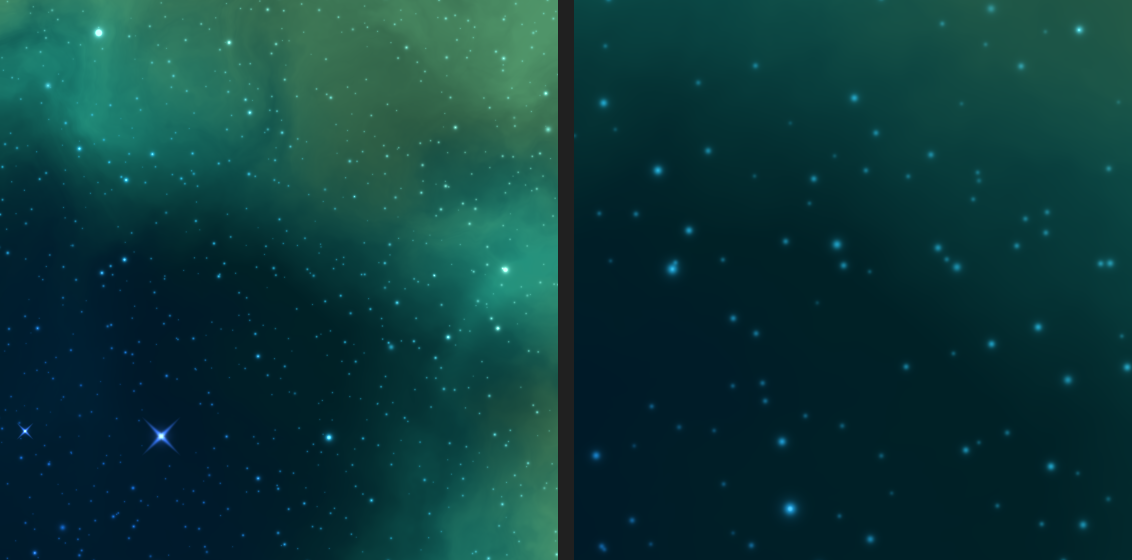
Left, the full canvas; right, a detail of the centre.
This texture is drawn by a WebGL 1 fragment shader. Its source:

```glsl
precision highp float;
// Deep-space nebula: a dark navy core wrapped in teal and green gas, with stars.
// Gas is a sum of soft blobs and an arc, broken up by warped fractal noise;
// stars are jittered points on rotated grids, plus two diagonal sparkles.

uniform vec2 u_resolution;

float hash(vec2 p) {
  return fract(sin(dot(p, vec2(127.1, 311.7))) * 43758.5453);
}

float noise(vec2 p) {
  vec2 i = floor(p), f = fract(p);
  f = f * f * (3.0 - 2.0 * f);
  return mix(mix(hash(i), hash(i + vec2(1.0, 0.0)), f.x),
             mix(hash(i + vec2(0.0, 1.0)), hash(i + 1.0), f.x), f.y);
}

float fbm(vec2 p) {
  float sum = 0.0, amp = 0.5;
  for (int i = 0; i < 6; i++) {
    sum += amp * noise(p);
    p = mat2(0.8, 0.6, -0.6, 0.8) * p * 2.03 + 7.3;
    amp *= 0.5;
  }
  return sum;
}

float blob(vec2 p, vec2 center, float size) {
  vec2 d = (p - center) / size;
  return exp(-dot(d, d));
}

// One random star per grid cell, lit with the given chance
float starLayer(vec2 p, float cells, float angle, float chance, float radius) {
  float c = cos(angle), s = sin(angle);
  vec2 g = mat2(c, s, -s, c) * p * cells + 20.0 * angle;
  vec2 id = floor(g);
  vec2 jitter = vec2(hash(id + 3.1), hash(id + 8.7));
  float dist = length(g - id - 0.2 - 0.6 * jitter) / cells;
  float size = hash(id + 15.3);
  float r = dist / (radius * (0.65 + 0.5 * size * size));
  float glow = exp(-r * r) + 0.22 * exp(-r * r * 0.22);
  return glow * (0.35 + 0.75 * size) * step(hash(id + 21.9), chance);
}

// Four-armed diagonal glint: x is the arms, y the hot centre
vec2 sparkle(vec2 p, float arm) {
  vec2 q = abs(vec2(p.x + p.y, p.x - p.y)) * 0.7071;
  float along = max(q.x, q.y) / arm;
  float across = min(q.x, q.y) / (arm * 0.06 * (1.1 - min(along, 1.0)) + 0.0008);
  float rays = exp(-across * across) * pow(max(1.0 - along, 0.0), 1.2);
  float halo = exp(-dot(p, p) / (arm * arm * 0.09));
  return vec2(rays + 0.3 * halo, exp(-dot(p, p) / (arm * arm * 0.012)));
}

void main() {
  vec2 p = gl_FragCoord.xy / u_resolution;

  // Warped coordinates and cloud texture
  vec2 warp = vec2(fbm(p * 3.0 + 4.0), fbm(p * 3.0 + 31.0)) - 0.48;
  vec2 w = p + 0.22 * warp;
  float cloud = fbm(w * 4.0 + 1.5 * warp + 12.0);
  float reach = length(w - vec2(0.1, 0.15));

  // Gas density
  float gas = 0.05 + 0.62 * smoothstep(0.38, 0.95, reach);
  gas += 0.42 * blob(w, vec2(0.1, 0.88), 0.25);
  gas += 0.24 * blob(w, vec2(1.02, 0.6), 0.2);
  gas += 0.38 * blob(w, vec2(1.0, 0.0), 0.2);
  gas += 0.2 * blob(w, vec2(1.0, 1.0), 0.2);
  gas += 0.13 * blob(w, vec2(0.1, 0.32), 0.17);
  gas -= 0.22 * blob(w, vec2(0.55, 0.47), 0.28);
  gas -= 0.36 * blob(w, vec2(0.92, 0.24), 0.14);
  gas -= 0.3 * blob(w, vec2(0.78, 0.81), 0.17);

  // Bright curved filament on the right
  vec2 a = p + 0.07 * warp - vec2(1.05, 0.3);
  float ridge = (length(a) - 0.245) / 0.03;
  gas += 0.2 * exp(-ridge * ridge) * blob(p, vec2(0.89, 0.47), 0.15);
  gas = clamp(gas * (0.4 + 1.25 * cloud), 0.0, 1.0);

  // Hue runs from blue through teal to green away from the lower left
  float hue = reach + 0.3 * (cloud - 0.48);
  hue -= 0.22 * blob(p, vec2(0.98, 0.58), 0.22);
  float toTeal = smoothstep(0.2, 0.6, hue);
  float toGreen = smoothstep(0.68, 1.0, hue);
  vec3 shade = mix(vec3(0.0, 0.095, 0.16), vec3(0.0, 0.13, 0.15), toTeal);
  shade = mix(shade, vec3(0.05, 0.16, 0.13), toGreen);
  vec3 light = mix(vec3(0.0, 0.3, 0.45), vec3(0.12, 0.57, 0.5), toTeal);
  light = mix(light, vec3(0.31, 0.58, 0.41), toGreen);
  vec3 color = mix(shade, light, gas);

  // Stars from dust to a few large ones
  float stars = 0.5 * starLayer(p, 34.0, 0.4, 0.4, 0.0018);
  stars += 0.7 * starLayer(p, 23.0, 1.1, 0.45, 0.0022);
  stars += 0.95 * starLayer(p, 13.0, 0.7, 0.4, 0.0033);
  stars += 1.5 * starLayer(p, 4.5, 0.25, 0.25, 0.0065);
  float height = length(p - vec2(0.1, 0.1));
  vec3 tint = mix(vec3(0.08, 0.45, 0.9), vec3(0.15, 0.75, 0.92), smoothstep(0.2, 0.6, height));
  tint = mix(tint, vec3(0.5, 0.95, 0.86), smoothstep(0.6, 0.95, height));
  color = mix(color, tint, min(stars, 1.0));
  color += vec3(0.4, 0.3, 0.15) * smoothstep(0.75, 1.4, stars);

  // Blue sparkles at the lower left
  vec2 glint = sparkle(p - vec2(0.289, 0.221), 0.05) + sparkle(p - vec2(0.045, 0.23), 0.022);
  color += vec3(0.22, 0.38, 0.85) * glint.x + vec3(0.6, 0.6, 0.4) * glint.y;

  gl_FragColor = vec4(min(color, 1.0), 1.0);
}
```
